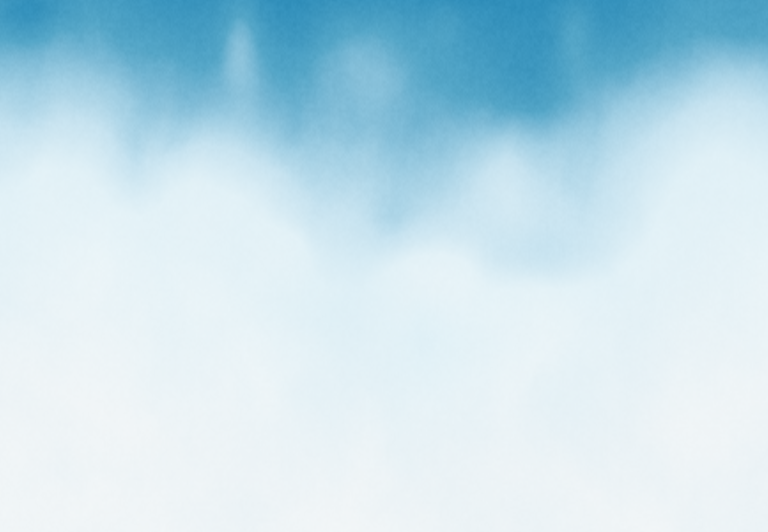
Give the GLSL for this background, as a WebGL 1 fragment shader.

```glsl
precision highp float;

uniform vec2 u_resolution;

const vec3 DEEP = vec3(0.19, 0.56, 0.73);
const vec3 BLUE = vec3(0.33, 0.65, 0.78);
const vec3 AZURE = vec3(0.47, 0.72, 0.83);
const vec3 SKY = vec3(0.63, 0.81, 0.89);
const vec3 PALE = vec3(0.78, 0.89, 0.94);
const vec3 MIST = vec3(0.885, 0.945, 0.967);
const vec3 WHITE = vec3(0.93, 0.955, 0.965);

float hash(vec2 p) {
  return fract(sin(dot(p, vec2(127.1, 311.7))) * 43758.5453);
}

float noise(vec2 p) {
  vec2 i = floor(p);
  vec2 f = fract(p);
  f = f * f * (3.0 - 2.0 * f);
  return mix(mix(hash(i), hash(i + vec2(1.0, 0.0)), f.x),
             mix(hash(i + vec2(0.0, 1.0)), hash(i + vec2(1.0, 1.0)), f.x), f.y);
}

// Layered noise centred on zero
float fbm(vec2 p) {
  float sum = 0.0;
  float gain = 0.5;
  for (int i = 0; i < 5; i++) {
    sum += gain * (noise(p) - 0.5);
    p = mat2(1.6, 1.1, -1.1, 1.6) * p + 7.3;
    gain *= 0.5;
  }
  return sum;
}

float bump(float x, float center, float width) {
  float d = (x - center) / width;
  return exp(-d * d);
}

float blob(vec2 p, vec2 center, vec2 radius) {
  vec2 d = (p - center) / radius;
  return exp(-dot(d, d));
}

float ramp(float a, float b, float x) {
  return clamp((x - a) / (b - a), 0.0, 1.0);
}

// Depth of the lower border of the blue wash
float washEdge(float x) {
  return 0.14 + 0.19 * bump(x, 0.49, 0.27)
       + 0.06 * bump(x, 0.79, 0.10) + 0.03 * bump(x, 0.19, 0.07);
}

// Positive values lighten, negative values deepen
float topClouds(vec2 p) {
  float light = 0.13 * blob(p, vec2(0.31, 0.08), vec2(0.025, 0.09))
              + 0.17 * blob(p, vec2(0.48, 0.09), vec2(0.08, 0.13))
              + 0.09 * blob(p, vec2(0.75, 0.06), vec2(0.022, 0.08))
              + 0.06 * blob(p, vec2(0.58, 0.04), vec2(0.03, 0.06));
  float dark = 0.12 * blob(p, vec2(0.03, 0.02), vec2(0.05, 0.05))
             + 0.08 * blob(p, vec2(0.69, 0.16), vec2(0.06, 0.09))
             + 0.07 * blob(p, vec2(0.96, 0.06), vec2(0.07, 0.06));
  return light - dark;
}

float middleClouds(vec2 p) {
  float light = 0.13 * blob(p, vec2(0.27, 0.37), vec2(0.08, 0.10))
              + 0.07 * blob(p, vec2(0.08, 0.33), vec2(0.07, 0.08))
              + 0.10 * blob(p, vec2(0.37, 0.48), vec2(0.04, 0.07))
              + 0.14 * blob(p, vec2(0.56, 0.52), vec2(0.06, 0.06))
              + 0.08 * blob(p, vec2(0.66, 0.33), vec2(0.05, 0.08))
              + 0.08 * blob(p, vec2(0.93, 0.30), vec2(0.10, 0.12));
  float dark = 0.06 * blob(p, vec2(0.16, 0.29), vec2(0.03, 0.08))
             + 0.06 * blob(p, vec2(0.51, 0.43), vec2(0.035, 0.06))
             + 0.10 * blob(p, vec2(0.71, 0.48), vec2(0.08, 0.06))
             + 0.05 * blob(p, vec2(0.78, 0.38), vec2(0.06, 0.08))
             + 0.12 * blob(p, vec2(0.58, 0.68), vec2(0.06, 0.09));
  return light - dark;
}

vec3 washColor(float level) {
  vec3 color = mix(DEEP, BLUE, ramp(-0.29, -0.13, level));
  color = mix(color, AZURE, ramp(-0.13, -0.07, level));
  color = mix(color, SKY, ramp(-0.07, 0.0, level));
  color = mix(color, PALE, ramp(0.0, 0.09, level));
  color = mix(color, MIST, ramp(0.09, 0.23, level));
  return mix(color, WHITE, ramp(0.23, 0.60, level));
}

void main() {
  vec2 uv = gl_FragCoord.xy / u_resolution;
  vec2 p = vec2(uv.x, 1.0 - uv.y);
  vec2 q = vec2(p.x * 1.446, p.y);

  // Soft warp with vertically drawn streaks
  vec2 warp = vec2(fbm(q * 5.0 + 3.0), fbm(q * 5.0 + 19.0));
  vec2 w = p + 0.035 * warp;
  float streaks = fbm(q * vec2(9.0, 4.0) + warp);
  float level = w.y - washEdge(w.x) + topClouds(w) + middleClouds(w);
  level += 0.09 * streaks;
  vec3 color = washColor(level);

  // Faint cloud patches in the pale area
  float patches = fbm(q * vec2(6.0, 4.0) + 31.0 + warp);
  color += vec3(0.07, 0.032, 0.014) * patches * ramp(0.05, 0.35, level);

  // Paper grain, strongest in the blue
  float grain = noise(q * vec2(300.0, 220.0)) + noise(q * 130.0 + 5.0) - 1.0;
  color += grain * mix(0.018, 0.005, ramp(-0.1, 0.2, level));

  gl_FragColor = vec4(clamp(color, 0.0, 1.0), 1.0);
}
```
